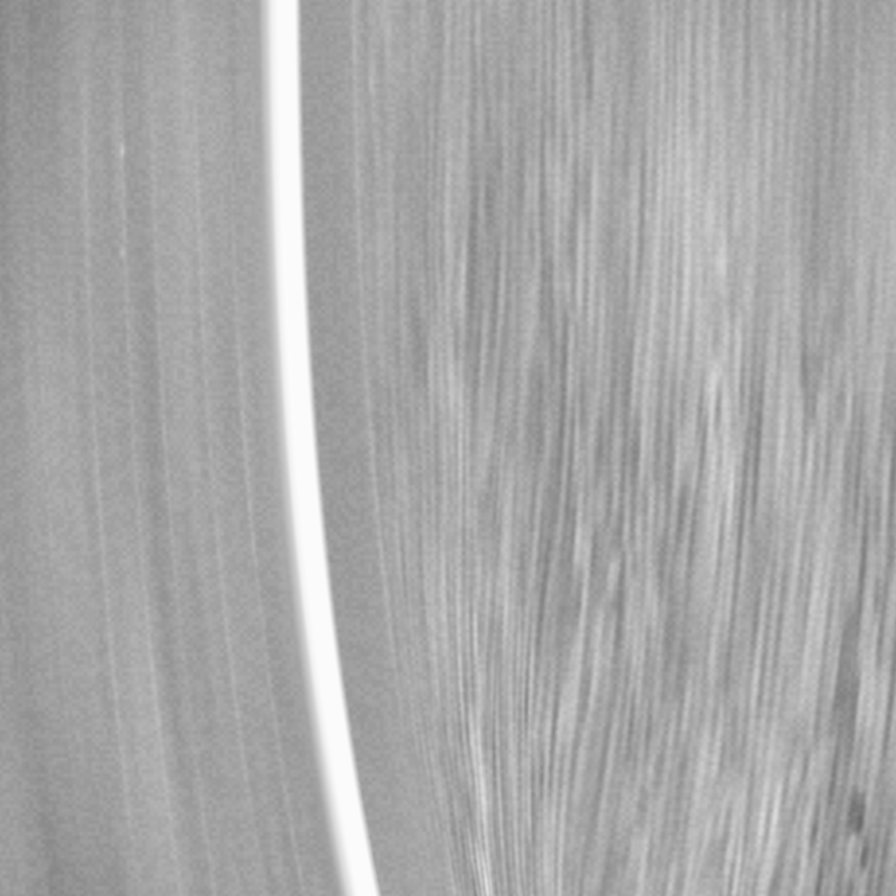
A WebGL 2 fragment shader for this texture:

```glsl
#version 300 es
precision highp float;
// Grey close-up of a leaf: a bright curved midrib between two blades.
// Fibres are stretched noise in coordinates bent along the rib; the right
// blade is densely ribbed, the left one smooth with a few pale veins.
#define BASE_GREY 0.642
#define RIB_WHITE 0.985
#define RIB_CORE 0.034
#define RIB_HALO 0.064
#define FIBRE_COUNT 74.0
#define FIBRE_CONTRAST 0.034
#define DASH_CONTRAST 0.17
#define STREAK_CONTRAST 0.10
#define GRAIN_CONTRAST 0.055
#define VEIN_COUNT 6
#define SPECK_COUNT 14

uniform vec2 u_resolution;
out vec4 fragColor;

float hash(vec2 p) {
    return fract(sin(dot(p, vec2(127.1, 311.7))) * 43758.5453);
}

float noise(vec2 p) {
    vec2 cell = floor(p), f = fract(p);
    f = f * f * (3.0 - 2.0 * f);
    float low = mix(hash(cell), hash(cell + vec2(1, 0)), f.x);
    float high = mix(hash(cell + vec2(0, 1)), hash(cell + vec2(1, 1)), f.x);
    return mix(low, high, f.y);
}

// Sideways drift of the rib, growing with depth from the top edge
float bend(float depth) {
    return 0.012 * depth + 0.078 * pow(depth, 2.5);
}

// Dense, broken fibres of the right blade
float rightBlade(float u, float y, float ribGap) {
    float wobble = noise(vec2(u * 22.0, y * 4.0));
    float wave = sin(6.2832 * (u * FIBRE_COUNT + 1.4 * wobble));
    float dash = noise(vec2(u * 150.0, y * 15.0 + 3.0 * wobble)) - 0.5;
    float thread = noise(vec2(u * 115.0 + 40.0, y * 3.0)) - 0.5;
    float streak = noise(vec2(u * 24.0 + 7.0, y * 2.6)) - 0.5;
    float patches = noise(vec2(u * 9.0, y * 4.0 + 5.0));
    float strength = (0.4 + 0.8 * patches) * smoothstep(0.04, 0.10, ribGap);
    float roughness = mix(0.65, 1.1, smoothstep(0.85, 0.5, y));
    float shade = strength * (FIBRE_CONTRAST * wave * (0.5 + 0.5 * wobble)
                + roughness * DASH_CONTRAST * dash + 0.08 * thread);
    shade += STREAK_CONTRAST * streak * smoothstep(0.03, 0.12, ribGap);
    shade += 0.026 * smoothstep(0.05, 0.16, ribGap);
    // Smooth dark gutter beside the rib, closed by one pale line
    shade -= 0.022 * smoothstep(0.06, 0.02, ribGap);
    shade += 0.05 * exp(-pow((ribGap - 0.06) / 0.0035, 2.0))
           * smoothstep(0.1, 0.4, y);
    return shade;
}

// Smooth left blade with faint bands and thin veins
float leftBlade(float u, float y) {
    float shade = 0.07 * (noise(vec2(u * 20.0, y * 2.0)) - 0.5);
    shade += 0.045 * (noise(vec2(u * 85.0, y * 3.5)) - 0.5);
    shade += 0.06 * exp(-pow((u - 0.122) / 0.026, 2.0)) * smoothstep(0.5, 0.1, y);
    for (int i = 0; i < VEIN_COUNT; i++) {
        float id = float(i);
        float center = 0.045 + 0.043 * id + 0.018 * (hash(vec2(id, 3.0)) - 0.5);
        float fade = 0.3 + 0.7 * noise(vec2(id * 5.3, y * 4.0));
        shade += 0.055 * fade * exp(-pow((u - center) / 0.0032, 2.0))
               * smoothstep(0.95, 0.8, y);
    }
    return shade - 0.008;
}

// Small pale flecks scattered over the surface
float specks(vec2 p) {
    float shade = 0.0;
    for (int i = 0; i < SPECK_COUNT; i++) {
        float id = float(i);
        vec2 center = vec2(hash(vec2(id, 11.0)), hash(vec2(id, 23.0)));
        vec2 radius = vec2(0.003, 0.003 + 0.005 * hash(vec2(id, 31.0)));
        vec2 q = (p - center) / radius;
        shade += 0.14 * hash(vec2(id, 47.0)) * exp(-dot(q, q));
    }
    return shade;
}

void main() {
    vec2 p = gl_FragCoord.xy / u_resolution;
    float drift = bend(1.0 - p.y);
    float ribGap = p.x - 0.335 - drift;

    // Fibres hug the rib, then lean the other way further right
    float follow = ribGap < 0.0 ? mix(1.0, 0.7, smoothstep(0.0, -0.3, ribGap))
                                : mix(1.0, -0.75, smoothstep(0.0, 0.24, ribGap));
    float u = p.x - follow * drift;
    float blade = ribGap > 0.0 ? rightBlade(u, p.y, ribGap) : leftBlade(u, p.y);

    // Uneven light, fine grain, dim corners and a torn dark streak
    float grey = BASE_GREY + blade + specks(p);
    grey += 0.035 * (noise(p * 4.0 + 2.0) - 0.5);
    grey += GRAIN_CONTRAST * (noise(p * 230.0) - 0.5);
    grey -= 0.07 * smoothstep(0.5, 0.75, length(p - 0.5));
    float tear = exp(-pow((p.x - 0.955 + 0.08 * (p.y - 0.1)) / 0.013, 2.0));
    grey -= 0.22 * tear * smoothstep(0.3, 0.05, p.y)
          * smoothstep(0.35, 0.75, noise(vec2(u * 75.0, p.y * 22.0)));

    // Midrib: crisp right edge, soft striated left flank
    float inward = -ribGap;
    float flank = smoothstep(RIB_HALO, RIB_CORE * 0.9, inward);
    float striae = noise(vec2(inward * 190.0, p.y * 3.0)) - 0.5;
    float ribGrey = mix(0.68, RIB_WHITE, smoothstep(0.052, 0.024, inward));
    ribGrey += 0.10 * striae * smoothstep(0.02, 0.045, inward);
    float ribMask = flank * smoothstep(-0.003, 0.007, inward);
    grey = mix(grey, ribGrey, ribMask);

    fragColor = vec4(vec3(clamp(grey, 0.0, 1.0)), 1.0);
}
```
